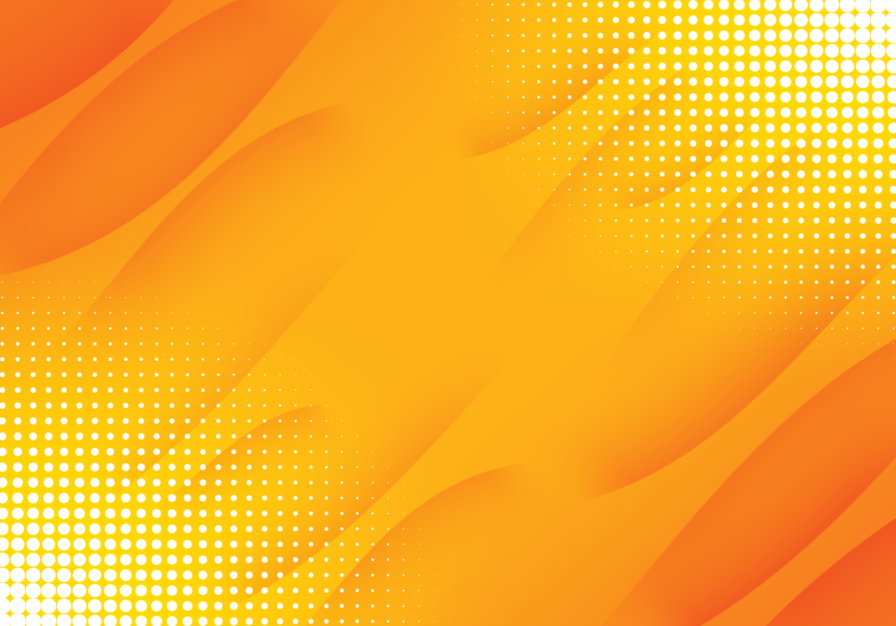
Give the GLSL for this background, as a Shadertoy shader.

```glsl
// Orange diagonal wave folds with yellow corner glows and white halftone dots.
#define AMBER vec3(0.99, 0.70, 0.09)
#define ORANGE vec3(0.965, 0.47, 0.13)
#define YELLOW vec3(1.0, 0.86, 0.01)
#define DEEP vec3(0.94, 0.32, 0.13)
#define SIZE vec2(1.43, 1.0)
#define DOT_PITCH 0.02463
#define DOT_START vec2(0.0037, 0.0074)
#define DOT_RADIUS 0.0142
#define CORNER_REACH vec2(0.76, 0.61)

// Curved crease from a to b: bend = (bow, skew), shade = (width, strength).
// side = 1 shades the upper left of the crease, -1 the lower right.
void fold(inout vec3 col, vec2 p, vec2 a, vec2 b, vec2 bend, float side, vec2 shade) {
    float len = length(b - a);
    vec2 along = (b - a) / len;
    vec2 across = vec2(-along.y, along.x);
    float t = dot(p - a, along) / len;
    float curve = 4.0 * t * (1.0 - t) * (bend.x + bend.y * (2.0 * t - 1.0));
    float s = side * (dot(p - a, across) - curve);

    float px = 1.0 / iResolution.y;
    float falloff = 1.0 - clamp(s / shade.x, 0.0, 1.0);
    float u = side > 0.0 ? t : 1.0 - t;
    float ends = smoothstep(0.0, 0.15, u) * (1.0 - smoothstep(0.6, 1.03, u));
    float mask = smoothstep(-px, px, s) * falloff * falloff * ends;
    col = mix(col, DEEP, shade.y * mask);
}

// Halftone grid whose dots shrink away from the corner at the origin.
float halftone(vec2 q) {
    float px = 1.0 / iResolution.y;
    vec2 center = round((q - DOT_START) / DOT_PITCH) * DOT_PITCH + DOT_START;
    float d = length(center / CORNER_REACH);
    float r = DOT_RADIUS * pow(max(1.0 - d, 0.0), 1.2);
    float dotMask = 1.0 - smoothstep(r - px, r + px, length(q - center));
    return dotMask * min(r / px, 1.0);
}

void mainImage(out vec4 fragColor, in vec2 fragCoord) {
    vec2 p = fragCoord / iResolution.xy * SIZE;

    // Diagonal base gradient
    float diagonal = abs(dot(p - 0.5 * SIZE, vec2(-0.66, 0.75)));
    vec3 col = mix(AMBER, ORANGE, smoothstep(0.1, 0.9, diagonal));

    // Yellow glow, point-symmetric about the center
    vec2 q = p.x / SIZE.x + p.y > 1.0 ? SIZE - p : p;
    float glow = 1.0 - smoothstep(0.2, 1.08, length(q / CORNER_REACH));
    col = mix(col, YELLOW, glow);

    // Upper left folds
    fold(col, p, vec2(-0.074, 0.768), vec2(0.344, 1.093), vec2(-0.049, 0.0), 1.0, vec2(0.32, 0.85));
    fold(col, p, vec2(-0.112, 0.526), vec2(0.483, 1.037), vec2(0.069, 0.024), -1.0, vec2(0.17, 0.48));
    fold(col, p, vec2(-0.056, 0.550), vec2(0.613, 1.084), vec2(-0.087, 0.043), 1.0, vec2(0.18, 0.48));
    fold(col, p, vec2(0.074, 0.433), vec2(0.572, 0.840), vec2(0.054, 0.037), -1.0, vec2(0.15, 0.36));

    // Upper right folds
    fold(col, p, vec2(0.721, 0.743), vec2(1.078, 0.963), vec2(-0.024, 0.024), 1.0, vec2(0.11, 0.30));
    fold(col, p, vec2(0.753, 0.526), vec2(1.115, 0.907), vec2(0.024, 0.010), -1.0, vec2(0.11, 0.19));
    fold(col, p, vec2(0.972, 0.664), vec2(1.236, 0.833), vec2(-0.027, 0.020), 1.0, vec2(0.10, 0.22));
    fold(col, p, vec2(0.948, 0.396), vec2(1.320, 0.805), vec2(0.026, 0.010), -1.0, vec2(0.11, 0.17));

    // Lower right folds
    fold(col, p, vec2(0.911, 0.195), vec2(1.487, 0.638), vec2(-0.043, 0.041), 1.0, vec2(0.16, 0.46));
    fold(col, p, vec2(0.911, -0.059), vec2(1.543, 0.513), vec2(0.054, 0.028), -1.0, vec2(0.18, 0.48));
    fold(col, p, vec2(1.041, -0.041), vec2(1.524, 0.377), vec2(-0.034, 0.010), 1.0, vec2(0.17, 0.80));
    fold(col, p, vec2(1.134, -0.097), vec2(1.543, 0.242), vec2(0.025, 0.0), -1.0, vec2(0.28, 0.90));

    // Lower left folds
    fold(col, p, vec2(0.167, 0.195), vec2(0.604, 0.638), vec2(-0.016, 0.010), 1.0, vec2(0.11, 0.19));
    fold(col, p, vec2(0.232, 0.182), vec2(0.530, 0.355), vec2(0.024, 0.024), -1.0, vec2(0.10, 0.25));
    fold(col, p, vec2(0.344, 0.019), vec2(0.836, 0.446), vec2(-0.032, 0.018), 1.0, vec2(0.13, 0.27));
    fold(col, p, vec2(0.446, -0.045), vec2(0.851, 0.262), vec2(0.050, 0.028), -1.0, vec2(0.13, 0.32));

    // White dots
    col = mix(col, vec3(1.0), halftone(q));
    fragColor = vec4(col, 1.0);
}
```
